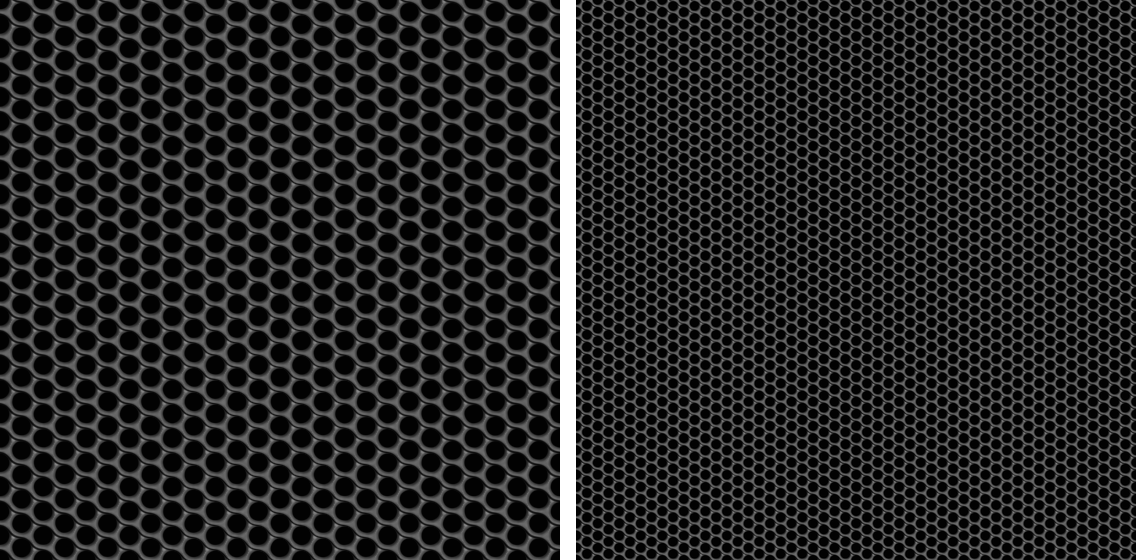
Left, the tile; right, the same tile 2 across and 2 down.
Reproduce this pattern procedurally as a Shadertoy shader.

```glsl
const float COLUMNS = 26.0;        // even, so the stagger closes at the edges
const float ROWS = 23.0;
const float HOLE_RADIUS = 0.383;   // lengths are in row heights
const float HOLE_WOBBLE = 0.022;
const float EDGE_SOFTNESS = 0.035;
const float RIM_WIDTH = 0.13;
const float CREASE_WIDTH = 0.034;
const float CREASE_HEIGHT = 0.335;
const float CREASE_WAVE = 0.055;
const float KNUCKLE_RADIUS = 0.12;
const float GRAIN = 0.05;
const vec2 KNUCKLE = vec2(0.55, -0.05);
const vec2 SHADE_DIRECTION = vec2(0.94, -0.34);
const vec3 VOID_COLOR = vec3(0.008);
const vec3 RIM_COLOR = vec3(0.24);
const vec3 METAL_COLOR = vec3(0.405);
const vec3 KNUCKLE_COLOR = vec3(0.54);
const float TAU = 6.2831853;

// Lattice steps: one column across with half a row down, and one row up
const float COLUMN_STEP = ROWS / COLUMNS;
const vec2 STRAND = vec2(COLUMN_STEP, -0.5);

vec2 latticeToPlane(vec2 l) {
    return vec2(l.x * COLUMN_STEP, l.y - 0.5 * l.x);
}

vec2 gradientAt(vec2 cell, float period) {
    vec2 q = fract(mod(cell, period) * vec2(0.1031, 0.1137));
    q += dot(q, q.yx + 33.33);
    float angle = TAU * fract((q.x + q.y) * q.x * 7.13);
    return vec2(cos(angle), sin(angle));
}

// Gradient noise that wraps over the unit square
float wrappedNoise(vec2 uv, float period) {
    vec2 cell = floor(uv * period);
    vec2 f = fract(uv * period);
    vec2 s = f * f * f * (f * (f * 6.0 - 15.0) + 10.0);
    vec2 e = vec2(1.0, 0.0);
    float low = mix(dot(gradientAt(cell, period), f),
                    dot(gradientAt(cell + e.xy, period), f - e.xy), s.x);
    float high = mix(dot(gradientAt(cell + e.yx, period), f - e.yx),
                     dot(gradientAt(cell + e.xx, period), f - e.xx), s.x);
    return mix(low, high, s.y);
}

// Offset from the closest hole centre, among the four corners of the cell
vec2 offsetFromHole(vec2 cell) {
    vec2 nearest = vec2(9.0);
    for (int i = 0; i < 4; i++) {
        vec2 offset = latticeToPlane(cell - vec2(i & 1, i >> 1));
        if (dot(offset, offset) < dot(nearest, nearest)) nearest = offset;
    }
    return nearest;
}

// Distance to the wavy fold that runs from hole to hole along a strand
float creaseDistance(vec2 p) {
    float along = dot(p, STRAND) / dot(STRAND, STRAND);
    float across = dot(p, normalize(vec2(-STRAND.y, STRAND.x)));
    return abs(across - CREASE_HEIGHT - CREASE_WAVE * cos(TAU * along));
}

void mainImage(out vec4 fragColor, in vec2 fragCoord) {
    vec2 uv = fragCoord / iResolution.xy;
    float soft = max(EDGE_SOFTNESS, 0.8 * ROWS / iResolution.y);

    // Skewed lattice, whole numbers of steps along both axes
    vec2 cell = fract(vec2(COLUMNS * uv.x, ROWS * uv.y + 0.5 * COLUMNS * uv.x));
    vec2 p = latticeToPlane(cell);
    vec2 offset = offsetFromHole(cell);
    float wobble = HOLE_WOBBLE * wrappedNoise(uv, 61.0);
    float rim = length(offset) - HOLE_RADIUS - wobble;

    // Metal web, darker around the rims and on their shaded side
    vec3 color = mix(RIM_COLOR, METAL_COLOR, smoothstep(0.0, RIM_WIDTH, rim));
    float facing = dot(offset / max(length(offset), 0.001), SHADE_DIRECTION);
    float shade = smoothstep(0.1, 1.0, facing) * (1.0 - smoothstep(0.02, 0.2, rim));
    color *= 1.0 - 0.42 * shade;

    // Rounded knuckle under each fold
    float knuckle = 1.0 - smoothstep(0.02, KNUCKLE_RADIUS, length(p - KNUCKLE));
    color = mix(color, KNUCKLE_COLOR, 0.85 * knuckle);

    // Dark fold, a little wider toward the sides
    float foldWidth = CREASE_WIDTH * (1.0 + 0.2 * cos(TAU * uv.x));
    float fold = 1.0 - smoothstep(foldWidth - soft, foldWidth + soft, creaseDistance(p));
    color *= 1.0 - 0.82 * fold;

    // Worn surface
    float wear = wrappedNoise(uv, 137.0) + 0.6 * wrappedNoise(uv, 29.0);
    color *= 1.0 + 2.0 * GRAIN * wear;

    // Open holes
    color = mix(VOID_COLOR, color, smoothstep(-soft, soft, rim));
    fragColor = vec4(color, 1.0);
}
```
